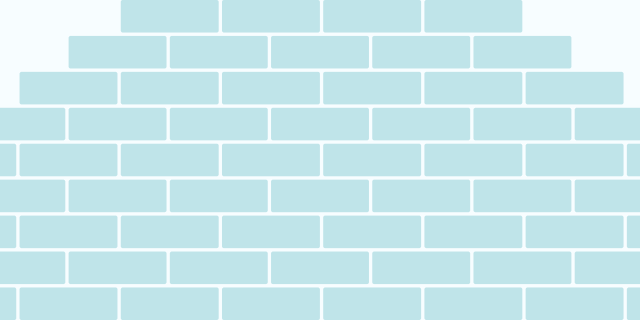
This pattern is drawn by a Shadertoy shader. Its source:

```glsl
// A pale blue brick wall whose top courses step inwards like a pyramid.
// Each point is folded into its nearest brick cell, tested against the
// stepped outline, then shaded with a rounded box distance.

// Lengths are in canvas heights, measured from the canvas centre.
const vec2 PITCH = vec2(0.3163, 0.1123);        // spacing of brick centres
const vec2 BRICK_SIZE = vec2(0.3060, 0.1018);
const float CORNER_RADIUS = 0.0065;
const float COURSE_SHIFT = 0.163;               // offset of alternate courses
const float MIDDLE_COUNT = 8.0;                 // bricks in the middle course
const vec3 MORTAR_COLOR = vec3(0.969, 0.992, 1.0);
const vec3 BRICK_COLOR = vec3(0.749, 0.894, 0.914);

float roundedBox(vec2 p, vec2 halfSize, float radius) {
    vec2 q = abs(p) - halfSize + radius;
    return length(max(q, 0.0)) + min(max(q.x, q.y), 0.0) - radius;
}

void mainImage(out vec4 fragColor, in vec2 fragCoord) {
    vec2 p = (fragCoord - 0.5 * iResolution.xy) / iResolution.y;

    // Nearest brick, with every other course shifted sideways
    float course = floor(p.y / PITCH.y + 0.5);
    float shift = COURSE_SHIFT * (1.0 - mod(course, 2.0));
    float column = floor((p.x - shift) / PITCH.x + 0.5);
    vec2 center = vec2(column * PITCH.x + shift, course * PITCH.y);

    // Each higher course holds one brick fewer
    float halfSpan = 0.5 * (MIDDLE_COUNT - course) * PITCH.x;
    float present = step(abs(center.x), halfSpan);

    // Rounded brick with a one-pixel soft edge
    float d = roundedBox(p - center, 0.5 * BRICK_SIZE, CORNER_RADIUS);
    float coverage = present * clamp(0.5 - d * iResolution.y, 0.0, 1.0);

    fragColor = vec4(mix(MORTAR_COLOR, BRICK_COLOR, coverage), 1.0);
}
```
